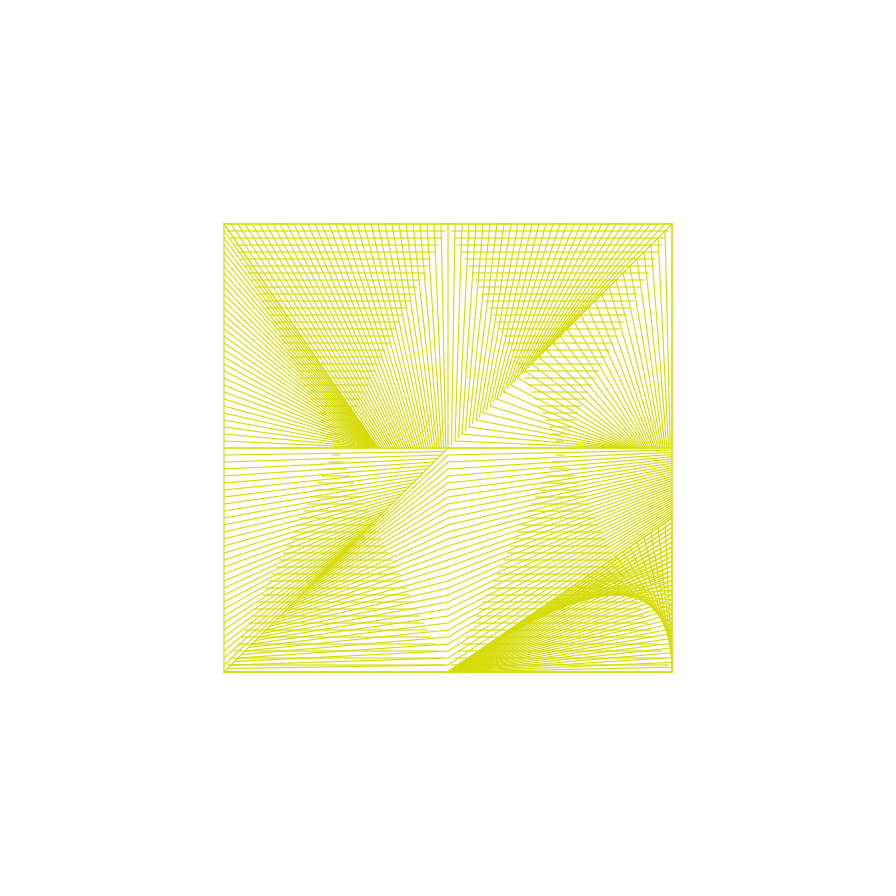
Give the GLSL for this background, as a Shadertoy shader.

```glsl
// String art: a square of four cells, strung with thin straight threads.
// Each family of threads joins evenly spaced points on two guide segments;
// the fans, triangles and the curved dome all come from that one rule.

const vec3  PAPER      = vec3(1.0);
const vec3  THREAD     = vec3(0.84, 0.86, 0.03);
const float CELL       = 0.25;          // cell side, in canvas units
const float HALF_WIDTH = 0.5 / 768.0;   // half thread width, in canvas units
const int   THREADS    = 32;            // steps per family
const float FOLD       = 0.3125;        // where the fans meet the cell edges
const float LANDING    = 0.75;          // first landing point of the right fan

float pixelSize; // one pixel, in canvas units

// Share of a pixel covered by a thread at the given distance (canvas units)
float coverage(float d) {
    float h = 0.5 * pixelSize;
    float overlap = min(d + HALF_WIDTH, h) - max(d - HALF_WIDTH, -h);
    return clamp(overlap / pixelSize, 0.0, 1.0);
}

float segmentDistance(vec2 p, vec2 a, vec2 b) {
    vec2 ab = b - a;
    vec2 ap = p - a;
    float t = clamp(dot(ap, ab) / max(dot(ab, ab), 1e-6), 0.0, 1.0);
    return length(ap - ab * t);
}

// Paper left bare by threads from segment a0-a1 to segment b0-b1
float strung(vec2 p, vec2 a0, vec2 a1, vec2 b0, vec2 b1) {
    float bare = 1.0;
    for (int i = 0; i <= THREADS; i++) {
        float t = float(i) / float(THREADS);
        float d = segmentDistance(p, mix(a0, a1, t), mix(b0, b1, t));
        bare *= 1.0 - coverage(d * CELL);
    }
    return bare;
}

// Level threads narrowing from a cell's outer edge to the middle axis
float triangle(vec2 p, float left, float outer) {
    vec2 apex = vec2(left + 0.5, 0.0);
    return strung(p, vec2(left, outer), apex, vec2(left + 1.0, outer), apex);
}

float upperLeft(vec2 p) {
    vec2 knot = vec2(-FOLD, 0.0);
    return triangle(p, -1.0, 1.0)
         * strung(p, vec2(-1.0, 1.0), vec2(0.0, 1.0), knot, vec2(0.0))
         * strung(p, vec2(-1.0, 1.0), vec2(-1.0, 0.0), knot, knot);
}

float upperRight(vec2 p) {
    return triangle(p, 0.0, 1.0)
         * strung(p, vec2(0.0, 1.0), vec2(1.0), vec2(0.0), vec2(0.5))
         * strung(p, vec2(0.0), vec2(1.0), vec2(LANDING, 0.0), vec2(1.0, 0.0));
}

float lowerLeft(vec2 p) {
    return triangle(p, -1.0, -1.0)
         * strung(p, vec2(-1.0, 0.0), vec2(-1.0), vec2(0.0), vec2(-0.5))
         * strung(p, vec2(0.0), vec2(0.0, -1.0), vec2(-0.5), vec2(-1.0));
}

float lowerRight(vec2 p) {
    vec2 root = vec2(0.0, -1.0);
    vec2 bend = vec2(1.0, -FOLD);
    vec2 corner = vec2(1.0, -1.0);
    return triangle(p, 0.0, -1.0)
         * strung(p, vec2(0.0), root, vec2(1.0, 0.0), bend)
         * strung(p, root, root, bend, corner)   // fan under the dome
         * strung(p, root, bend, bend, corner);  // tangents of the dome
}

// Outline of the square and its middle axis
float frame(vec2 p) {
    vec2 q = abs(p) - 1.0;
    float box = abs(length(max(q, 0.0)) + min(max(q.x, q.y), 0.0));
    float axis = segmentDistance(p, vec2(-1.0, 0.0), vec2(1.0, 0.0));
    return 1.0 - coverage(min(box, axis) * CELL);
}

void mainImage(out vec4 fragColor, in vec2 fragCoord) {
    pixelSize = 1.0 / min(iResolution.x, iResolution.y);
    vec2 p = (fragCoord - 0.5 * iResolution.xy) * pixelSize / CELL;

    float bare = 1.0;
    float margin = 1.0 + 2.0 * pixelSize / CELL;
    if (max(abs(p.x), abs(p.y)) < margin) {
        bare = frame(p);
        if (p.y >= 0.0) bare *= p.x < 0.0 ? upperLeft(p) : upperRight(p);
        else            bare *= p.x < 0.0 ? lowerLeft(p) : lowerRight(p);
    }
    fragColor = vec4(mix(THREAD, PAPER, bare), 1.0);
}
```
